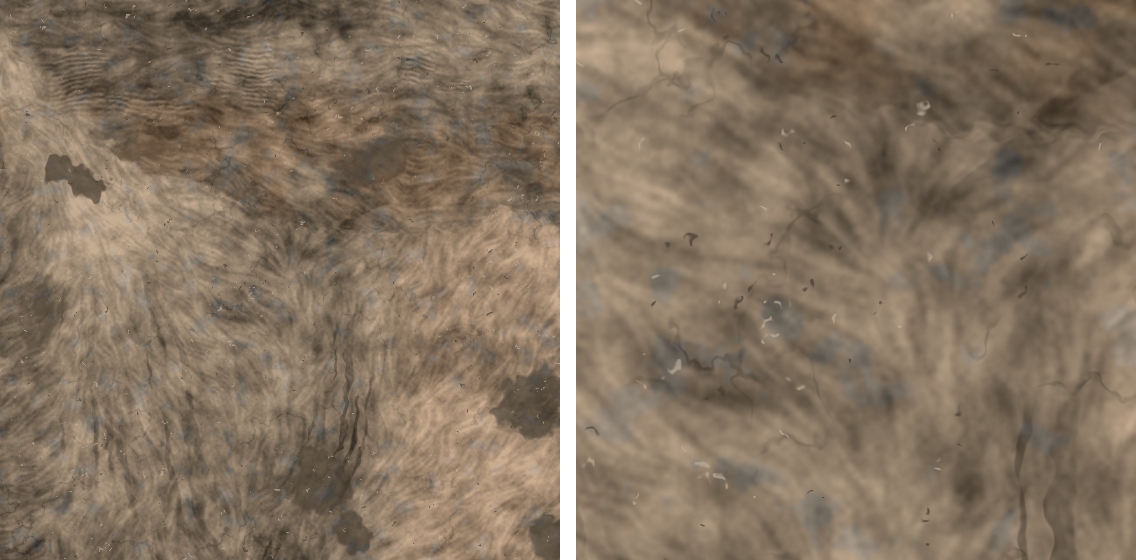
Left: the whole. Right: its middle third, enlarged.
Reproduce this texture procedurally as a three.js fragment shader.

```glsl
// Dry painted ground: a brown rippled band above pale earth, with a forked rutted track.
// Warped masks give broad tones; short brush dabs, ragged scrub, cracks and grit lie on top.
varying vec2 vUv;

float hash(vec2 p) { return fract(sin(dot(p, vec2(127.1, 311.7))) * 43758.5453); }

float noise(vec2 p) {
  vec2 i = floor(p), f = fract(p);
  f = f * f * (3.0 - 2.0 * f);
  return mix(mix(hash(i), hash(i + vec2(1, 0)), f.x),
             mix(hash(i + vec2(0, 1)), hash(i + vec2(1, 1)), f.x), f.y);
}

float fbm(vec2 p) {
  float sum = 0.0, amp = 0.516;
  for (int i = 0; i < 5; i++) {
    sum += amp * noise(p);
    p = mat2(1.6, 1.2, -1.2, 1.6) * p + 7.3;
    amp *= 0.5;
  }
  return sum;
}

// Soft ellipse, soft thick line and soft interval
float blob(vec2 p, vec2 centre, vec2 radius) {
  return 1.0 - smoothstep(0.45, 1.2, length((p - centre) / radius));
}
float stroke(vec2 p, vec2 a, vec2 b, float width) {
  vec2 d = b - a;
  float t = clamp(dot(p - a, d) / dot(d, d), 0.0, 1.0);
  return 1.0 - smoothstep(0.25, 1.0, length(p - a - t * d) / width);
}
float between(float lo, float hi, float soft, float x) {
  return smoothstep(lo - soft, lo + soft, x) * (1.0 - smoothstep(hi - soft, hi + soft, x));
}

// Level above, fanning below the ridge, steep along the track
float brushAngle(vec2 p, float band, float ridge) {
  float a = atan(p.y - 0.8, p.x - 0.13);
  a = mix(a, -2.6, (1.0 - smoothstep(0.03, 0.13, p.x)) * (1.0 - smoothstep(0.45, 0.6, p.y)));
  float right = smoothstep(0.42, 0.58, p.x + 0.25 * (0.4 - p.y));
  a = mix(a, -2.0 - 0.3 * smoothstep(0.6, 0.75, p.x), right);
  a = mix(a, -2.6, blob(p, vec2(0.66, 0.59), vec2(0.1, 0.08)));
  a = mix(mix(a, -0.12, band), -0.95, ridge);
  return a + 2.0 * (fbm(p * 9.0 + 3.0) - 0.5) + 1.1 * (noise(p * 42.0) - 0.5);
}

void main() {
  vec2 p = vUv;
  vec2 warp = vec2(fbm(p * 11.0), fbm(p * 11.0 + 40.0)) - 0.5;
  vec2 fray = vec2(noise(p * 75.0), noise(p * 75.0 + 19.0)) - 0.5;
  vec2 q = p + 0.11 * warp + 0.016 * fray, t = p + 0.03 * warp + 0.007 * fray;
  float rough = fbm(p * 42.0 + 4.0) - 0.5;

  // Regions
  float edge = 0.71 - 0.11 * smoothstep(0.28, 0.5, p.x);
  float ridge = stroke(q, vec2(0.0, 0.87), vec2(0.2, 0.58), 0.1);
  float band = smoothstep(-0.012, 0.012, q.y - edge) * (1.0 - ridge);

  // Short dabs: noise averaged along the brush direction
  float angle = brushAngle(p, band, ridge), fine = 0.0, broad = 0.0;
  for (int i = -4; i <= 4; i++) {
    vec2 s = p + vec2(cos(angle), sin(angle)) * float(i) * 0.004;
    fine += (noise(s * 180.0) - 0.5) / 9.0;
    broad += (noise(s * 65.0 + 31.0) - 0.5) / 9.0;
  }

  // Broad tones
  float tone = 0.64 + 0.5 * (fbm(q * 6.0) - 0.5);
  tone = mix(tone, 0.52 + 0.6 * (fbm(q * vec2(5.0, 11.0) + 9.0) - 0.5), band);
  tone += 0.16 * band * between(0.84, 0.93, 0.03, q.y) * smoothstep(0.2, 0.6, p.x);
  tone -= 0.19 * between(0.945, 0.985, 0.015, q.y) * between(0.1, 0.65, 0.08, p.x);
  tone += 0.14 * ridge + 0.1 * stroke(q, vec2(0.17, 0.6), vec2(0.16, 0.18), 0.1);
  tone += 0.2 * blob(q, vec2(0.88, 0.52), vec2(0.26, 0.13)) * (1.0 - band);
  tone += 0.16 * blob(q, vec2(0.82, 0.13), vec2(0.19, 0.2));
  tone += 0.12 * blob(q, vec2(0.36, 0.65), vec2(0.17, 0.08)) * (1.0 - band);
  tone -= 0.12 * blob(q, vec2(0.02, 0.3), vec2(0.11, 0.4));
  tone -= 0.08 * blob(q, vec2(0.33, 0.25), vec2(0.13, 0.3));

  // Forked track with thin broken ruts
  float across = t.x - 0.61 + 0.65 * (t.y - 0.42) * (t.y - 0.42);
  float bed = between(-0.05, 0.08, 0.02, across) * (1.0 - smoothstep(0.36, 0.47, t.y));
  float ruts = smoothstep(0.64, 0.82, noise(vec2(across * 100.0, t.y * 9.0)) + 0.5 * rough);
  float left = t.y - 0.61 + 1.1 * (t.x - 0.3) * (t.x - 0.3);
  float right = t.y - 0.64 + 3.0 * (t.x - 0.74) * (t.x - 0.74);
  float arms = exp(-left * left * 3500.0) * between(0.33, 0.57, 0.04, t.x);
  arms += exp(-right * right * 1500.0) * between(0.56, 0.72, 0.03, t.x)
        * smoothstep(0.3, 0.7, noise(vec2(right * 95.0, t.x * 9.0)));
  float stem = exp(-across * across * 4500.0) * between(0.36, 0.52, 0.03, t.y);
  tone -= bed * (0.15 + 0.3 * ruts) + 0.24 * arms + 0.16 * stem;
  float furrows = smoothstep(0.66, 0.85, noise(vec2((t.x - 0.15) / (0.95 - t.y) * 60.0, t.y * 9.0)));
  tone -= 0.2 * furrows * between(0.08, 0.36, 0.04, p.x) * (1.0 - smoothstep(0.35, 0.6, p.y));

  // Patches of combed ripples
  float comb = sin(620.0 * (p.y + 0.18 * p.x * (p.x - 0.4) + 0.05 * warp.x));
  tone += 0.13 * comb * smoothstep(0.47, 0.6, fbm(p * 9.0 + 15.0) + 0.4 * rough)
        * between(0.8, 0.92, 0.025, p.y) * between(0.1, 0.85, 0.04, p.x);

  // Crumbled paint, sparse cracks and grain
  float crack = 1.0 - smoothstep(0.0, 0.03, abs(fbm(t * 17.0 + 70.0) - 0.5));
  tone -= 0.16 * crack * smoothstep(0.5, 0.65, fbm(p * 15.0 + 33.0));
  tone += 0.65 * fine + 0.4 * broad + 0.5 * rough + 0.3 * (fbm(q * 19.0) - 0.5);
  tone += 0.1 * (noise(p * 240.0) - 0.5);

  // Ragged dark scrub and hollows
  vec2 s = p + 0.06 * warp + 0.02 * fray;
  float scrub = max(blob(s, vec2(0.95, 0.28), vec2(0.09, 0.08)), blob(s, vec2(0.58, 0.13), vec2(0.06, 0.08)));
  scrub = max(scrub, blob(s, vec2(0.63, 0.04), vec2(0.045, 0.06)));
  scrub = max(scrub, 0.8 * blob(s, vec2(0.66, 0.71), vec2(0.075, 0.05)));
  scrub = max(scrub, 0.6 * blob(s, vec2(0.08, 0.45), vec2(0.04, 0.08)));
  scrub = max(scrub, 0.55 * blob(s, vec2(0.24, 0.75), vec2(0.09, 0.04)));
  scrub = max(scrub, blob(s, vec2(1.0, 0.04), vec2(0.07, 0.05)));
  scrub = max(scrub, stroke(s, vec2(0.1, 0.69), vec2(0.165, 0.67), 0.03));
  scrub = smoothstep(0.3, 0.75, scrub + 1.3 * rough);
  tone = mix(tone, 0.17 + 0.4 * rough, 0.75 * scrub);
  vec3 colour = mix(vec3(0.22, 0.19, 0.15), vec3(0.72, 0.63, 0.53), clamp(tone, 0.0, 1.1));

  // Rust, peach and slate tints
  float rust = band * between(0.62, 0.83, 0.04, q.y) * smoothstep(0.4, 0.6, fbm(q * 16.0 + 60.0));
  float peach = smoothstep(0.6, 0.8, p.x) * (1.0 - band) * (1.0 - scrub);
  colour += vec3(0.025, -0.003, -0.02) * rust + vec3(0.022, 0.0, -0.01) * peach;
  colour += vec3(-0.03, 0.0, 0.03) * smoothstep(0.6, 0.72, fbm(p * 44.0 + 80.0));

  // Clustered irregular grit
  vec2 g = p * 105.0 + 1.2 * vec2(noise(p * 190.0), noise(p * 190.0 + 50.0)), cell = floor(g);
  vec2 d = fract(g) - 0.35 - 0.3 * vec2(hash(cell), hash(cell + 9.0));
  float fleck = 1.0 - smoothstep(0.05, 0.15 + 0.25 * hash(cell + 3.0), length(d));
  fleck *= step(1.03 - 0.2 * fbm(p * 7.0 + 25.0), hash(cell + 21.0));
  vec3 grit = mix(vec3(0.27, 0.23, 0.19), vec3(0.74, 0.68, 0.6), step(0.4, hash(cell + 5.0)));
  gl_FragColor = vec4(mix(colour, grit, 0.7 * fleck), 1.0);
}
```
